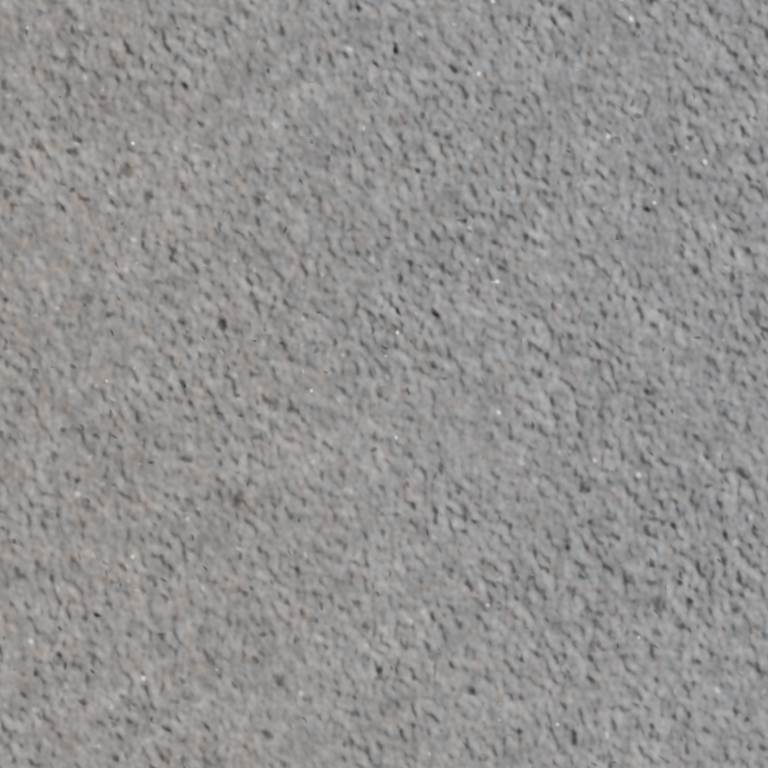
Give the GLSL for this texture, as a WebGL 1 fragment shader.

```glsl
precision highp float;

uniform vec2 u_resolution;

const vec3 WARM_GREY = vec3(1.014, 0.998, 0.984);
const vec3 COOL_GREY = vec3(0.998, 1.000, 1.007);
const vec3 TAN_TINT = vec3(0.018, 0.000, -0.010);
const float BASE_TONE = 0.583;

vec2 hash22(vec2 p) {
  vec3 q = fract(p.xyx * vec3(0.1031, 0.1030, 0.0973));
  q += dot(q, q.yzx + 33.33);
  return fract((q.xx + q.yz) * q.zy);
}

mat2 rotation(float angle) {
  float c = cos(angle), s = sin(angle);
  return mat2(c, s, -s, c);
}

// Gradient noise, roughly -0.7 to 0.7
float cornerSlope(vec2 cell, vec2 offset, vec2 f) {
  float angle = 6.2832 * hash22(cell + offset).x;
  return dot(vec2(cos(angle), sin(angle)), f - offset);
}

float noise(vec2 p) {
  vec2 cell = floor(p);
  vec2 f = p - cell;
  vec2 w = f * f * f * (f * (f * 6.0 - 15.0) + 10.0);
  float low = mix(cornerSlope(cell, vec2(0.0), f),
                  cornerSlope(cell, vec2(1.0, 0.0), f), w.x);
  float high = mix(cornerSlope(cell, vec2(0.0, 1.0), f),
                   cornerSlope(cell, vec2(1.0), f), w.x);
  return mix(low, high, w.y);
}

// Grains: x runs across the slant, y along it
float grainHeight(vec2 p) {
  return noise(p * vec2(82.0, 58.0) + 17.0)
       + 0.75 * noise(rotation(0.35) * p * vec2(125.0, 95.0) + 51.0)
       + 0.60 * noise(rotation(-0.4) * p * vec2(48.0, 40.0) + 90.0);
}

// Raking light on the grains
float relief(vec2 p, float reach) {
  vec2 toLight = vec2(reach, 0.0);
  return grainHeight(p + toLight) - grainHeight(p - toLight);
}

// Scattered soft ellipses, one candidate per cell
float spots(vec2 p, float density, float radius, float stretch, float seed) {
  vec2 cell = floor(p);
  float cover = 0.0;
  for (int y = -1; y <= 1; y++) {
    for (int x = -1; x <= 1; x++) {
      vec2 id = cell + vec2(float(x), float(y));
      vec2 place = hash22(id + seed);
      vec2 look = hash22(id + seed + 71.0);
      vec2 d = rotation((look.y - 0.5) * 1.2) * (p - id - place);
      float size = radius * mix(0.5, 1.0, hash22(id + seed + 143.0).x);
      float dist = length(d / vec2(1.0, stretch)) / size;
      float spot = 1.0 - smoothstep(0.05, 1.0, dist);
      float strength = mix(0.35, 1.0, hash22(id + seed + 211.0).y);
      cover = max(cover, spot * strength * step(look.x, density));
    }
  }
  return cover;
}

void main() {
  vec2 uv = gl_FragCoord.xy / min(u_resolution.x, u_resolution.y);
  vec2 slanted = rotation(-0.62) * uv + 3.0;
  float side = smoothstep(0.0, 1.0, uv.x + 0.25 * (uv.y - 0.5));

  // Rough patches and the stronger relief to the right
  float patches = noise(uv * 6.0 + 8.0) + noise(uv * 17.0 + 33.0);
  float rough = mix(0.88, 1.12, side) + 0.4 * patches;

  // Shaded grains, with creases deeper than highlights
  float shade = rough * relief(slanted, 0.0034);
  float crease = max(-shade - 0.35, 0.0);
  float glare = max(shade - 0.2, 0.0);
  float tone = BASE_TONE + 0.078 * shade - 0.13 * crease - 0.03 * glare;
  tone += 0.080 * noise(slanted * vec2(74.0, 54.0) + 30.0);
  tone += 0.050 * noise(slanted * vec2(155.0, 125.0) + 12.0);
  tone += 0.055 * noise(slanted * 28.0 + 66.0);
  tone += 0.034 * noise(uv * 11.0 + 25.0);
  tone += 0.022 * noise(uv * 3.0 + 40.0);

  // Dark pits and pale mineral specks
  vec2 wobble = vec2(noise(uv * 90.0), noise(uv * 90.0 + 60.0)) * 0.0045;
  vec2 ragged = slanted + wobble;
  float pits = spots(ragged * 42.0, 0.30 * rough, 0.27, 1.7, 5.0);
  float holes = spots(ragged * 16.0, 0.18, 0.17, 1.6, 19.0);
  float specks = spots(ragged * 32.0, 0.18, 0.20, 1.3, 37.0);
  float glints = spots(slanted * 15.0, 0.16, 0.09, 1.2, 53.0);
  tone -= 0.19 * pits + 0.27 * holes * (1.0 - pits);
  tone += 0.11 * specks + 0.26 * glints;

  // Warm to cool drift and faint tan stones
  vec3 color = tone * mix(WARM_GREY, COOL_GREY, side);
  float stones = smoothstep(0.1, 0.5, noise(slanted * 38.0 + 75.0));
  color += TAN_TINT * stones * mix(1.0, 0.5, side);
  color += vec3(0.014, 0.0, -0.014) * noise(uv * 75.0 + 22.0);

  gl_FragColor = vec4(clamp(color, 0.0, 1.0), 1.0);
}
```
